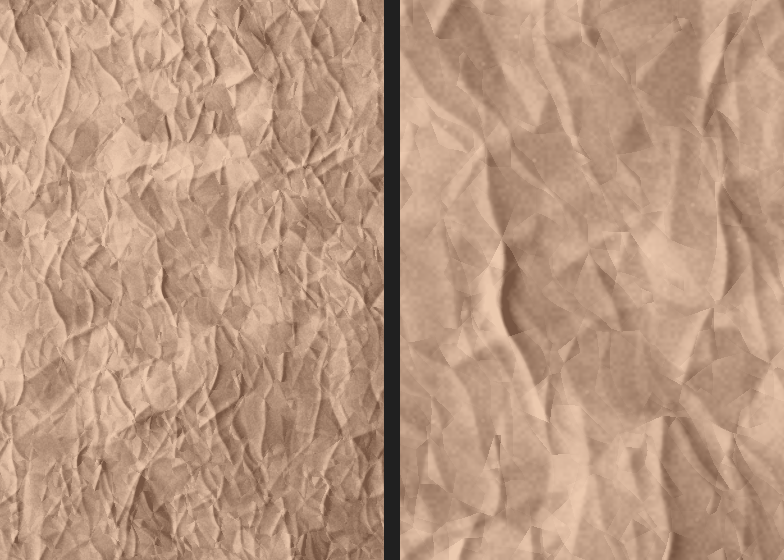
Left: the whole. Right: its middle third, enlarged.
A Shadertoy shader for this texture:

```glsl
// Crumpled kraft paper lit from the left.
// Stacked cellular layers give tilted facets and raised creases; their summed
// light level, plus a broad falloff and fibre grain, picks a brown from a ramp.

const vec3 SHADOW_BROWN = vec3(0.52, 0.39, 0.31);
const vec3 LIT_BROWN = vec3(0.87, 0.735, 0.635);
const vec2 LIGHT_DIR = vec2(-0.985, 0.17);
const int LAYERS = 5;
const float FIRST_SCALE = 4.3;      // cells across the canvas, largest layer
const float SCALE_STEP = 1.62;
const float FACET_AMOUNT[LAYERS] = float[](0.07, 0.13, 0.16, 0.13, 0.07);
const float CREASE_AMOUNT[LAYERS] = float[](0.42, 0.46, 0.46, 0.40, 0.28);
const float CREASE_WIDTH = 0.0042;  // in canvas widths
const float FOLD_SOFTNESS = 0.0024;
const float MAX_SHARPNESS = 60.0;
const float STRETCH = 0.66;         // below 1 lengthens facets along the lean
const float LEAN = -0.20;           // mean lean of the folds, in radians
const float LEAN_SPREAD = 0.50;
const float BASE_TONE = 0.645;
const float GRAIN_AMOUNT = 0.17;
const float GRAIN_SCALE = 300.0;
const float SPECK_SCALE = 45.0;

float hash1(vec2 p) {
    vec3 q = fract(p.xyx * 0.1031);
    q += dot(q, q.yzx + 33.33);
    return fract((q.x + q.y) * q.z);
}

vec2 hash2(vec2 p) {
    return vec2(hash1(p + 17.3), hash1(p + 71.9));
}

float valueNoise(vec2 p) {
    vec2 cell = floor(p), f = fract(p);
    f = f * f * (3.0 - 2.0 * f);
    float low = mix(hash1(cell), hash1(cell + vec2(1, 0)), f.x);
    float high = mix(hash1(cell + vec2(0, 1)), hash1(cell + vec2(1, 1)), f.x);
    return mix(low, high, f.y);
}

// Layered sines bend the folds so that no crease is ruler straight.
vec2 bend(vec2 p) {
    vec2 b = 0.016 * sin(p.yx * vec2(8.3, 7.1) + vec2(0.4, 2.1));
    b += 0.006 * sin(p.yx * vec2(23.0, 19.0) + p.xy * 11.0);
    return p + b + 0.003 * sin(p.yx * vec2(57.0, 63.0) - p.xy * 31.0);
}

// x: light on the facets, y: light on the crease nearest to q.
vec2 foldedCells(vec2 q, vec2 light, float sharpness, float creaseWidth) {
    vec2 home = floor(q);
    vec2 near1 = vec2(0), near2 = vec2(0), id1 = vec2(0), id2 = vec2(0);
    float d1 = 9.0, d2 = 9.0, sum = 0.0, total = 0.0;
    for (int y = -1; y <= 1; y++)
    for (int x = -1; x <= 1; x++) {
        vec2 id = home + vec2(x, y);
        vec2 r = id + 0.05 + 0.9 * hash2(id) - q;
        float d = dot(r, r);
        float tilt = 2.0 * hash1(id + 5.7) - 1.0;
        float bulge = mix(-0.7, 2.2, hash1(id + 43.1));
        float weight = exp(-sharpness * d);
        sum += weight * (tilt - bulge * dot(r, light));
        total += weight;
        if (d < d1) {
            d2 = d1; near2 = near1; id2 = id1;
            d1 = d; near1 = r; id1 = id;
        } else if (d < d2) {
            d2 = d; near2 = r; id2 = id;
        }
    }
    // A raised crease is lit on one flank and shaded on the other.
    vec2 across = near1 - near2;
    float span = max(length(across), 0.05);
    float t = 0.5 * (d2 - d1) / (span * creaseWidth);
    float strength = 1.5 * hash1(id1 + id2 + 91.0) - 0.4;
    float flank = t * exp(1.0 - t) * dot(across / span, light);
    return vec2(sum / max(total, 1e-30), strength * flank);
}

float crumple(vec2 p) {
    float tone = 0.0, scale = FIRST_SCALE;
    for (int i = 0; i < LAYERS; i++) {
        float n = float(i);
        float angle = LEAN + LEAN_SPREAD * sin(2.4 * n + 0.9);
        mat2 turn = mat2(cos(angle), sin(angle), -sin(angle), cos(angle));
        vec2 q = turn * p * scale * vec2(1.0, STRETCH);
        // Calm and busy regions differ from layer to layer.
        float busy = valueNoise(p * 5.0 + 13.7 * n);
        float sharpness = mix(0.45, 1.0, busy) / (FOLD_SOFTNESS * scale);
        vec2 fold = foldedCells(q + 29.0 * n + 8.0, turn * LIGHT_DIR,
                                min(sharpness, MAX_SHARPNESS),
                                CREASE_WIDTH * scale);
        float gain = mix(0.45, 1.5, busy);
        tone += gain * (FACET_AMOUNT[i] * fold.x + CREASE_AMOUNT[i] * fold.y);
        scale *= SCALE_STEP;
    }
    return tone;
}

// Sparse pale fibres pressed into the sheet.
float specks(vec2 p) {
    vec2 q = p * SPECK_SCALE, id = floor(q);
    vec2 r = fract(q) - 0.2 - 0.6 * hash2(id);
    return step(0.88, hash1(id + 3.3)) * (1.0 - smoothstep(0.03, 0.12, length(r)));
}

void mainImage(out vec4 fragColor, in vec2 fragCoord) {
    vec2 uv = fragCoord / iResolution.xy;
    vec2 p = fragCoord / iResolution.x;

    // Broad light: bright at the top, fading to the lower right and the rims.
    vec2 c = uv - 0.5;
    float tone = BASE_TONE + 0.33 * c.y - 0.17 * c.x;
    tone += 0.05 - 0.30 * dot(c, c);

    tone += crumple(bend(p));
    tone += GRAIN_AMOUNT * (valueNoise(p * GRAIN_SCALE) - 0.5);
    tone += 0.3 * GRAIN_AMOUNT * (valueNoise(p * GRAIN_SCALE * 0.4) - 0.5);
    tone += 0.16 * specks(p);

    // Highlights roll off gently instead of bleaching the sheet.
    tone -= 0.45 * max(tone - 0.92, 0.0);
    fragColor = vec4(mix(SHADOW_BROWN, LIT_BROWN, clamp(tone, -0.15, 1.15)), 1.0);
}
```
